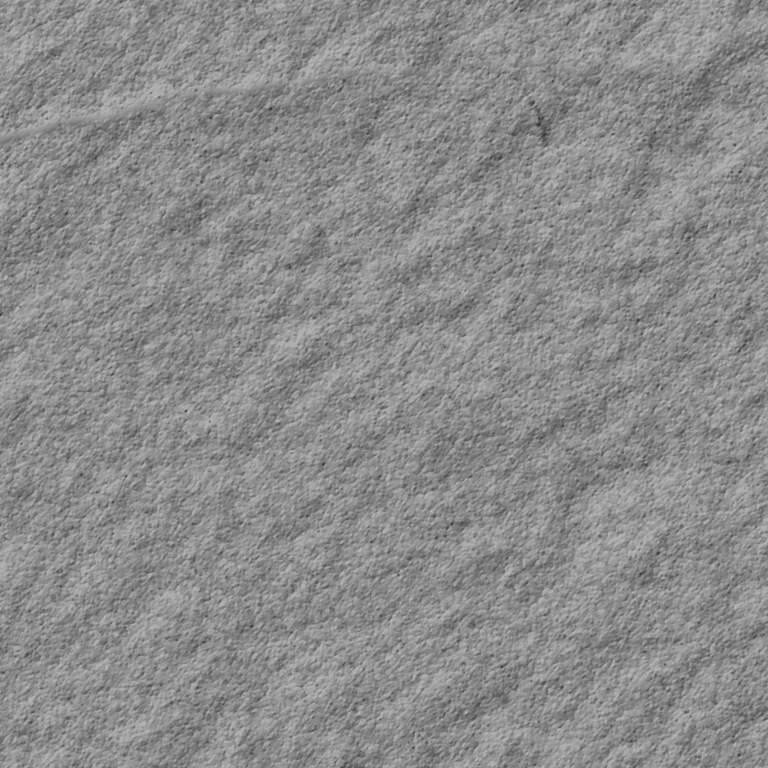
This texture is drawn by a three.js fragment shader. Its source:

```glsl
// Rough grey stone face, lit from the upper left, with crisp grit and a ledge near the top.
varying vec2 vUv;

vec3 hash3(vec2 cell) {
  vec3 p = fract(cell.xyx * vec3(0.1031, 0.1030, 0.0973));
  p += dot(p, p.yxz + 33.33);
  return fract((p.xxy + p.yzz) * p.zyx);
}

// Cellular relief: slope along y of randomly placed bumps and dents, spread near 1.
float relief(vec2 p) {
  vec2 cell = floor(p);
  float slope = 0.0;
  for (int j = -1; j <= 1; j++) {
    for (int i = -1; i <= 1; i++) {
      vec2 id = cell + vec2(float(i), float(j));
      vec3 rnd = hash3(id + 400.0);
      vec2 d = p - id - rnd.xy;
      slope += (rnd.z * 2.0 - 1.0) * d.y * exp(-4.0 * dot(d, d));
    }
  }
  return slope * 11.0;
}

// Chipped grains: each nearest-point cell is a tilted facet, blended narrowly at its border.
float facets(vec2 p) {
  vec2 cell = floor(p);
  float tone = 0.0;
  float total = 0.0001;
  for (int j = -1; j <= 1; j++) {
    for (int i = -1; i <= 1; i++) {
      vec2 id = cell + vec2(float(i), float(j));
      vec3 rnd = hash3(id + 700.0);
      vec2 d = p - id - rnd.xy;
      float weight = exp(-16.0 * dot(d, d));
      tone += weight * (1.9 * d.y + 2.4 * (rnd.z - 0.5));
      total += weight;
    }
  }
  return tone / total;
}

// Sparse dark pits, at most one in each cell.
float pits(vec2 p) {
  vec3 rnd = hash3(floor(p) + 300.0);
  vec2 d = fract(p) - 0.35 - 0.3 * rnd.xy;
  return step(0.94, rnd.z) * (1.0 - smoothstep(0.1, 0.35, length(d)));
}

float segmentDistance(vec2 p, vec2 a, vec2 b) {
  vec2 ab = b - a;
  return length(p - a - ab * clamp(dot(p - a, ab) / dot(ab, ab), 0.0, 1.0));
}

// Bright upper lip and shaded underside of the ledge.
float ledge(vec2 p, float rough) {
  float crest = 0.818 + 0.28 * p.x - 0.2 * p.x * p.x + 0.05 * rough;
  crest += 0.003 * sin(p.x * 31.0) + 0.002 * sin(p.x * 73.0 + 1.0);
  float h = p.y - crest;
  float fade = 1.0 - 0.75 * smoothstep(0.15, 0.7, p.x);
  float lip = smoothstep(-0.005, 0.005, h) * exp(-max(h, 0.0) * 45.0);
  float shade = smoothstep(0.004, -0.012, h) * exp(min(h, 0.0) * 14.0);
  return fade * (0.12 * lip - 0.06 * shade);
}

void main() {
  // Slow layered sines bend the swells a little.
  vec2 warp = 0.006 * sin(vUv.yx * vec2(17.0, 13.0) + vec2(0.5, 2.0));

  // Slanted frame: x follows the streaks, y faces the light.
  mat2 slant = mat2(0.77, -0.64, 0.64, 0.77);
  vec2 g = slant * vUv;
  vec2 swell = slant * (vUv + warp);

  // Crisp grit and chipped grains.
  float grit = 0.042 * relief(g * vec2(225.0, 245.0));
  grit += 0.050 * facets(g * vec2(135.0, 165.0) + 7.3);

  // Lumps and broad swells, drawn out along the slant.
  float lumps = 0.018 * relief(swell * vec2(70.0, 90.0) + 2.6);
  lumps += 0.021 * relief(swell * vec2(38.0, 48.0) + 11.9);
  lumps += 0.021 * relief(swell * vec2(18.0, 25.0) + 3.1);
  lumps += 0.017 * relief(swell * vec2(7.0, 12.0) + 5.7);

  // Ledge, short ragged crack and hollow beside it, scattered pits.
  float rough = grit + lumps;
  float light = rough + ledge(vUv, rough);
  float crack = min(segmentDistance(vUv, vec2(0.684, 0.878), vec2(0.703, 0.852)),
                    segmentDistance(vUv, vec2(0.703, 0.852), vec2(0.709, 0.818)));
  light -= 0.12 * (1.0 - smoothstep(0.0, 0.006, crack + 0.02 * rough));
  vec2 hollow = slant * (vUv - vec2(0.56, 0.93)) * vec2(35.0, 50.0);
  light -= 0.09 * exp(-dot(hollow, hollow));
  light -= 0.13 * pits(g * vec2(115.0, 125.0));

  // Flatten the highlights, leave the shadows deep.
  float grey = 0.553 + light - 1.1 * light * max(light, 0.0);
  gl_FragColor = vec4(vec3(clamp(grey, 0.22, 0.69)), 1.0);
}
```
